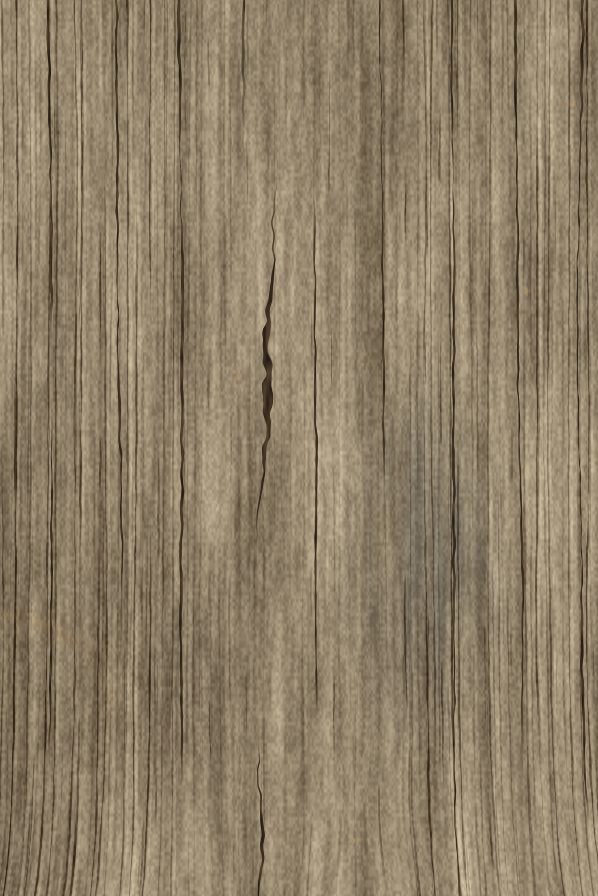
Reproduce this texture procedurally as a WebGL 2 fragment shader.

```glsl
#version 300 es
precision highp float;

uniform vec2 u_resolution;
out vec4 fragColor;

// Lengths are fractions of the canvas width
const vec3 DARK = vec3(0.25, 0.19, 0.13);
const vec3 LIGHT = vec3(0.70, 0.64, 0.53);
const vec3 STAIN = vec3(0.38, 0.38, 0.36);
const vec3 TAN = vec3(0.72, 0.60, 0.42);
const float BASE_TONE = 0.745;
const float GROOVE_COUNT = 46.0;
const float GROOVE_WIDTH = 0.0013;
const int CRACK_COUNT = 9;
const float CRACK_SPACING = 0.111;
const float CRACK_WIDTH = 0.0022;
const int CHIP_COUNT = 5;

float hash(vec2 p) {
  vec3 q = fract(p.xyx * vec3(0.1031, 0.1030, 0.0973));
  q += dot(q, q.yzx + 33.33);
  return fract((q.x + q.y) * q.z);
}

float noise(vec2 p) {
  vec2 i = floor(p), f = fract(p);
  f = f * f * (3.0 - 2.0 * f);
  return mix(mix(hash(i), hash(i + vec2(1, 0)), f.x),
             mix(hash(i + vec2(0, 1)), hash(i + vec2(1, 1)), f.x), f.y);
}

// Noise centred on zero
float wave(vec2 p) { return noise(p) - 0.5; }

float stroke(float d, float halfWidth) {
  float aa = 0.6 / u_resolution.x;
  return 1.0 - smoothstep(halfWidth - aa, halfWidth + aa, abs(d));
}

// Layered fibres, stretched along the board
float fibres(vec2 p) {
  float t = 0.26 * wave(p * vec2(190.0, 11.0));
  t += 0.26 * wave(p * vec2(100.0, 3.0) + 31.0);
  t += 0.24 * wave(p * vec2(36.0, 1.1) + 57.0);
  t += 0.30 * wave(p * vec2(9.0, 3.0) + 83.0);
  t += 0.14 * wave(p * vec2(110.0, 45.0) + 11.0);
  return t + 0.27 * wave(p * vec2(320.0, 170.0));
}

// x: dark groove, y: pale ridge beside it
vec2 grooves(vec2 p, float count, float rate, float cutoff, float seed) {
  vec2 result = vec2(0.0);
  float cell = floor(p.x * count);
  for (int k = -1; k <= 1; k++) {
    float id = cell + float(k);
    float key = id * 7.0 + seed;
    float x = (id + 0.5 + 0.6 * (hash(vec2(key, 3.0)) - 0.5)) / count;
    float d = p.x - x - 0.006 * wave(vec2(key, p.y * 2.5)) - 0.0015 * wave(vec2(key, p.y * 30.0));
    float depth = smoothstep(cutoff, cutoff + 0.25, noise(vec2(key + 2.0, p.y * rate + hash(vec2(key, 5.0)))));
    depth *= 0.4 + 0.6 * hash(vec2(key, 8.0));
    float width = GROOVE_WIDTH * (0.4 + 1.1 * noise(vec2(key + 4.0, p.y * 14.0)));
    result = max(result, depth * vec2(stroke(d, width), stroke(d - 0.005, 0.0022)));
  }
  return result;
}

// Long drying cracks, broken up towards the middle
float cracks(vec2 p, float side) {
  float result = 0.0;
  for (int i = 0; i < CRACK_COUNT; i++) {
    float key = float(i) * 13.0 + 5.0;
    float x = 0.08 + CRACK_SPACING * float(i) + 0.025 * (hash(vec2(key, 1.0)) - 0.5);
    float d = p.x - x - 0.012 * wave(vec2(key, p.y * 2.0)) - 0.003 * wave(vec2(key, p.y * 34.0));
    float open = noise(vec2(key + 3.0, p.y * 2.2)) + 0.45 * (p.y - 0.85) + 0.32 * side;
    float width = CRACK_WIDTH * (0.25 + 0.8 * noise(vec2(key + 6.0, p.y * 5.0)) + 0.4 * wave(vec2(key, p.y * 70.0)));
    result = max(result, stroke(d, width) * smoothstep(0.42, 0.6, open));
  }
  return result;
}

// Ragged spindle-shaped opening between two points
float split(vec2 p, vec2 low, vec2 high, float halfWidth) {
  float s = clamp((p.y - low.y) / (high.y - low.y), 0.0, 1.0);
  float d = p.x - mix(low.x, high.x, s) - 0.011 * wave(vec2(9.0, p.y * 13.0));
  d -= 0.006 * wave(vec2(4.0, p.y * 48.0));
  float belly = exp(-pow((s - 0.45) * 5.5, 2.0));
  float width = 0.0011 + halfWidth * belly * (0.2 + 1.2 * noise(vec2(p.x * 70.0, p.y * 55.0)));
  float ends = smoothstep(0.0, 0.1, s) * (1.0 - smoothstep(0.85, 1.0, s));
  return stroke(d, width) * ends;
}

void main() {
  vec2 p = gl_FragCoord.xy / u_resolution.x;
  float side = smoothstep(0.14, 0.25, abs(p.x - 0.5));

  // Grain spreads and wavers near the foot of the board
  vec2 g = p;
  g.x -= 0.05 * (p.x - 0.5) * exp(-6.0 * p.y);
  g.x += 0.005 * wave(p * vec2(3.0, 2.5));
  g.x += 0.025 * wave(p * vec2(11.0, 6.0)) * exp(-4.0 * p.y) * (1.0 - side);

  // Surface tone: flank grooves, hairlines everywhere, short checks in the middle
  float tone = BASE_TONE + fibres(g) + 0.20 * wave(p * vec2(2.5, 2.0) + 19.0);
  vec2 lines = grooves(g, GROOVE_COUNT, 1.6, 0.12, 40.0) * mix(0.12, 1.0, side);
  vec2 hairs = grooves(g, GROOVE_COUNT * 1.7, 4.0, 0.45, 300.0) * mix(0.55, 0.8, side);
  vec2 checks = grooves(g, GROOVE_COUNT * 0.6, 9.0, 0.62, 700.0);
  tone += 0.16 * lines.y + 0.06 * hairs.y;
  tone -= max(max(0.62 * lines.x, 0.34 * hairs.x), 0.55 * checks.x);
  vec3 color = mix(DARK, LIGHT, clamp(tone, -0.1, 1.25));

  // Streaky cool stain and a faint warm ring
  vec2 away = (p - vec2(0.71, 0.56)) * vec2(11.0, 5.0);
  float stain = exp(-dot(away, away)) * noise(g * vec2(60.0, 5.0));
  color = mix(color, STAIN * (0.5 + 0.6 * tone), 0.8 * stain);
  float ring = 1.0 - smoothstep(0.0, 0.02, abs(length(p - vec2(0.0, 0.28)) - 0.19));
  ring *= smoothstep(0.28, 0.36, p.y) * noise(p * vec2(30.0, 24.0));
  color = mix(color, TAN * (0.5 + 0.6 * tone), 0.45 * ring);

  // Cracks and splits, with torn fibres inside
  float gap = cracks(g, side);
  gap = max(gap, split(p, vec2(0.432, 0.58), vec2(0.462, 1.22), 0.0075));
  gap = max(gap, split(p, vec2(0.44, -0.06), vec2(0.435, 0.26), 0.002));
  vec3 inside = DARK * (0.35 + 0.9 * noise(p * vec2(190.0, 40.0)));
  color = mix(color, inside, 0.92 * gap);

  // Small pale chips
  for (int i = 0; i < CHIP_COUNT; i++) {
    float key = float(i) * 3.0 + 2.0;
    vec2 d = p - vec2(hash(vec2(key, 21.0)), 1.5 * hash(vec2(key, 47.0)));
    float size = 0.003 + 0.004 * wave(p * 160.0);
    color = mix(color, TAN, 0.6 * stroke(length(d * vec2(1.0, 0.6)), size));
  }
  fragColor = vec4(color, 1.0);
}
```
